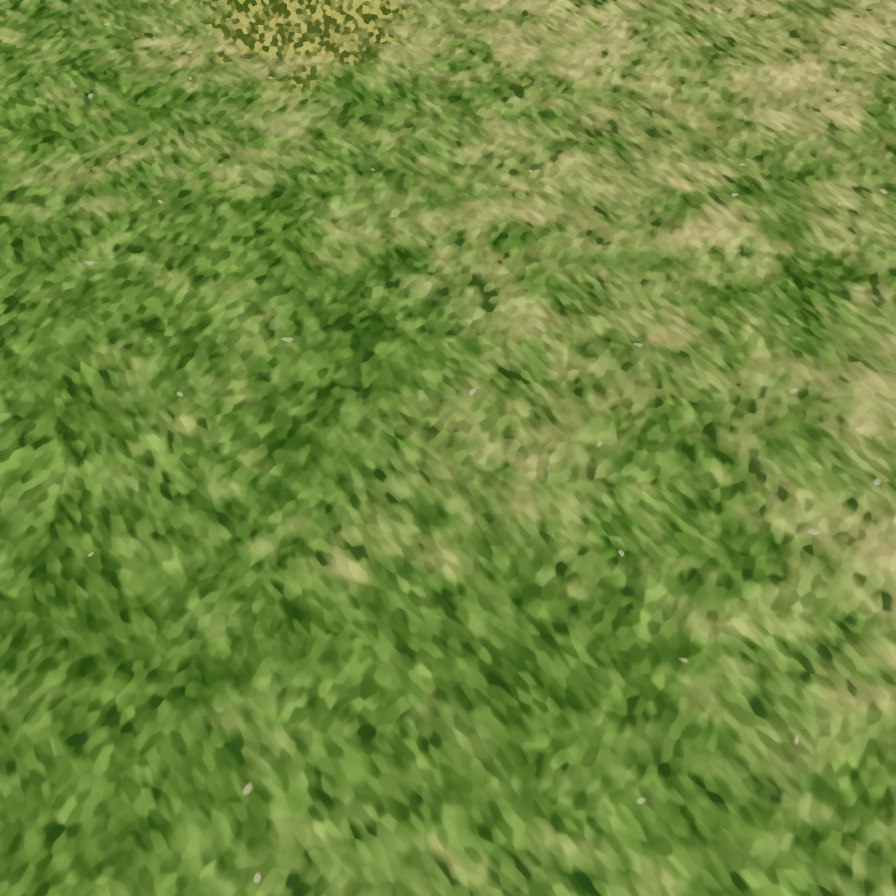
Write a three.js fragment shader that draws this texture.

```glsl
// A mown lawn seen at a slant: green blades, dry straw patches, pale litter.
// Smooth cellular noise on a receding ground plane is layered from patches
// down to blades, then shaded from deep green to light green and straw.

varying vec2 vUv;

vec3 hash3(vec2 cell) {
  vec3 k = vec3(dot(cell, vec2(127.1, 311.7)),
                dot(cell, vec2(269.5, 183.3)),
                dot(cell, vec2(419.2, 371.9)));
  return fract(sin(k) * 43758.5);
}

// Cellular noise whose random cell tones melt softly into each other.
float tufts(vec2 p) {
  vec2 cell = floor(p);
  vec2 local = p - cell;
  float tone = 0.0;
  float total = 0.0;
  for (int j = -1; j <= 1; j++) {
    for (int i = -1; i <= 1; i++) {
      vec2 offset = vec2(float(i), float(j));
      vec3 rnd = hash3(cell + offset);
      vec2 d = offset + rnd.xy - local;
      float weight = exp(-7.0 * dot(d, d));
      tone += weight * rnd.z;
      total += weight;
    }
  }
  return tone / total;
}

// Perspective: the ground is compressed towards the top edge.
vec2 groundPlane(vec2 uv) {
  float depth = 2.2 / (2.2 - uv.y);
  return vec2((uv.x - 0.5) * depth, 2.2 * depth);
}

// Blades stretched along a slanted direction.
float blades(vec2 ground, float lean, vec2 density) {
  return tufts(vec2(ground.x + lean * ground.y, ground.y) * density);
}

// Sparse pale scraps, each an irregular turned oval.
float litter(vec2 ground) {
  vec2 p = ground * 11.0;
  vec3 rnd = hash3(floor(p) + 41.0);
  vec2 d = fract(p) - mix(vec2(0.25), vec2(0.75), rnd.xy);
  float turn = 6.28 * rnd.x;
  d = mat2(cos(turn), sin(turn), -sin(turn), cos(turn)) * d;
  float size = mix(0.04, 0.11, rnd.y);
  float ragged = 0.05 * (tufts(ground * 130.0) - 0.5);
  float shape = length(d * vec2(1.0, 1.7)) + ragged;
  return step(0.91, rnd.z) * (1.0 - smoothstep(size * 0.5, size + 0.03, shape));
}

void main() {
  vec2 ground = groundPlane(vUv);

  // Broad patches and clumps
  float patches = tufts(ground * vec2(4.0, 5.0) + 7.0);
  float clumps = tufts(ground * vec2(13.0, 15.0) + 23.0);
  float streaks = blades(ground, 0.5, vec2(24.0, 30.0));

  // Blades lean one way or the other from patch to patch
  float leaning = smoothstep(0.35, 0.65, tufts(ground * 9.0 + 3.0));
  float fine = mix(blades(ground, 0.45, vec2(88.0, 52.0)),
                   blades(ground, -0.25, vec2(80.0, 56.0)), leaning);
  float medium = blades(ground, 0.3, vec2(42.0, 32.0));

  // Green shading
  float shade = 0.5 + 0.85 * (fine - 0.5) + 0.55 * (medium - 0.5)
              + 0.3 * (clumps - 0.5) + 0.15 * (patches - 0.5);
  vec3 deepGreen = vec3(0.22, 0.36, 0.09);
  vec3 lightGreen = vec3(0.53, 0.66, 0.31);
  vec3 color = mix(deepGreen, lightGreen, clamp(shade, -0.2, 1.2));

  // Dry straw, gathering towards the far right
  float farRight = smoothstep(0.35, 1.4, 0.65 * vUv.x + 0.8 * vUv.y);
  float dryness = 0.3 * patches + 0.25 * clumps + 0.25 * streaks
                + 0.12 * medium + 0.3 * farRight;
  vec3 straw = vec3(0.68, 0.64, 0.43) + 0.18 * (shade - 0.5);
  color = mix(color, straw, 0.9 * smoothstep(0.38, 1.05, dryness));

  // Dark gaps between the blades
  float gap = smoothstep(0.28, 0.08, 0.6 * fine + 0.4 * medium);
  color = mix(color, vec3(0.16, 0.28, 0.09), 0.6 * gap);

  // Grainy yellow growth at the top edge
  vec2 fromGrowth = (vUv - vec2(0.34, 1.0)) / vec2(0.13, 0.1);
  float growth = 1.0 - smoothstep(0.6, 1.0, length(fromGrowth) + 0.5 * (streaks - 0.5));
  float grain = smoothstep(0.2, 0.8, tufts(vUv * 190.0));
  vec3 speckle = mix(vec3(0.27, 0.34, 0.09), vec3(0.74, 0.71, 0.4), grain);
  color = mix(color, speckle, 0.85 * growth);

  // Pale scraps lying on the grass
  color = mix(color, vec3(0.76, 0.73, 0.62), 0.8 * litter(ground));

  gl_FragColor = vec4(color, 1.0);
}
```
